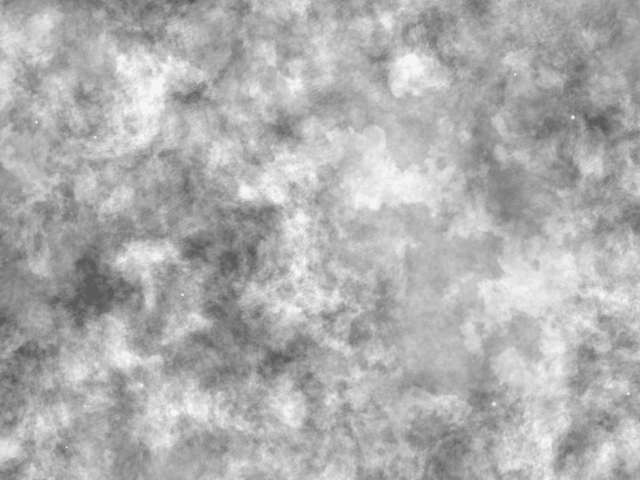
Give the GLSL for this texture, as a WebGL 1 fragment shader.

```glsl
precision highp float;
// Weathered grey mineral surface: broad soft clouds overlaid with fine mottled
// crusts, dark pitted stains, faint vertical streaks and a few bright specks.
// Every layer is rotated value noise, summed as offsets from a middle grey.

uniform vec2 u_resolution;

const float BASE_GREY = 0.645;
const float DARKEST = 0.36;
const float BRIGHTEST = 0.96;

float hash(vec2 p) {
  return fract(sin(dot(p, vec2(127.1, 311.7))) * 43758.5453);
}

float valueNoise(vec2 p) {
  vec2 cell = floor(p);
  vec2 f = fract(p);
  vec2 w = f * f * f * (f * (f * 6.0 - 15.0) + 10.0);
  float low = mix(hash(cell), hash(cell + vec2(1.0, 0.0)), w.x);
  float high = mix(hash(cell + vec2(0.0, 1.0)), hash(cell + vec2(1.0, 1.0)), w.x);
  return mix(low, high, w.y);
}

// Five octaves, normalised to 0..1; each is turned to hide the lattice.
float fbm(vec2 p, float gain) {
  const mat2 turn = mat2(0.8, 0.6, -0.6, 0.8);
  float sum = 0.0;
  float total = 0.0;
  float amplitude = 1.0;
  for (int i = 0; i < 5; i++) {
    sum += amplitude * valueNoise(p);
    total += amplitude;
    amplitude *= gain;
    p = turn * p * 2.03 + vec2(17.3, 9.1);
  }
  return sum / total;
}

vec2 warp(vec2 p, float frequency, float amount) {
  vec2 q = p * frequency;
  vec2 offset = vec2(valueNoise(q + 3.7), valueNoise(q + 41.2)) - 0.5;
  return p + amount * offset;
}

// Sparse soft dots, one candidate in each cell of a grid.
float specks(vec2 p, float density, float chance) {
  vec2 cell = floor(p * density);
  vec2 centre = 0.2 + 0.6 * vec2(hash(cell + 5.1), hash(cell + 8.6));
  float radius = mix(0.003, 0.007, hash(cell + 2.4)) * density;
  float dist = length(fract(p * density) - centre);
  float present = step(hash(cell + 11.9), chance);
  return present * (1.0 - smoothstep(radius * 0.2, radius, dist));
}

float surfaceTone(vec2 p) {
  vec2 q = warp(p, 9.0, 0.025);

  // Large light and dark regions
  float clouds = fbm(q * 2.6 + 13.0, 0.45) - 0.5;

  // Fine mottling that softens to haze in places
  float roughness = smoothstep(0.3, 0.55, fbm(p * 2.2 + 57.0, 0.4));
  float mottle = fbm(q * 15.0 + 31.0, 0.72) - 0.5;

  // Small pale crusts gathered in loose groups
  float crustRegion = 0.3 * (fbm(p * 3.5 + 5.0, 0.4) - 0.5);
  float crust = smoothstep(0.49, 0.66, fbm(q * 13.0 + 73.0, 0.6) + crustRegion);

  // Dark pitted stains
  float stainRegion = smoothstep(0.45, 0.65, fbm(p * 3.0 + 91.0, 0.4));
  float stain = stainRegion * smoothstep(0.45, 0.72, fbm(q * 16.0 + 7.0, 0.65));

  // Vertical streaks and fine grain
  float streak = valueNoise(q * vec2(26.0, 4.0) + 23.0) - 0.5;
  float grain = valueNoise(p * 150.0) - 0.5;

  float tone = BASE_GREY + 0.38 * clouds;
  tone += mix(0.35, 0.74, roughness) * mottle;
  tone += 0.13 * crust - 0.13 * stain;
  tone += 0.03 * streak + 0.03 * grain;
  return clamp(tone, DARKEST, BRIGHTEST);
}

void main() {
  vec2 p = gl_FragCoord.xy / u_resolution.y;
  float tone = surfaceTone(p);
  tone = mix(tone, BRIGHTEST, 0.85 * specks(p, 9.0, 0.12));
  gl_FragColor = vec4(vec3(tone), 1.0);
}
```
